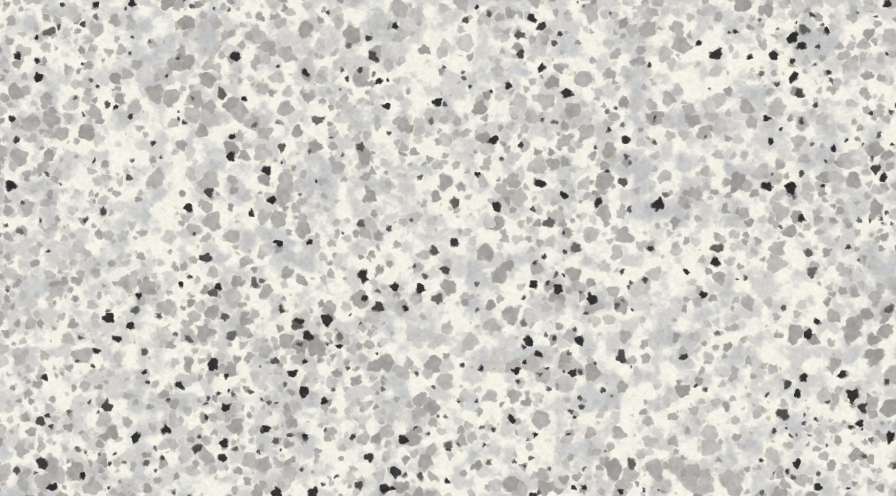
Reproduce this texture procedurally as a Shadertoy shader.

```glsl
const vec3 CREAM      = vec3(0.957, 0.945, 0.905);
const vec3 PALE_GREY  = vec3(0.830, 0.822, 0.808);
const vec3 COOL_GREY  = vec3(0.715, 0.730, 0.745);
const vec3 LIGHT_GRAIN = vec3(0.785, 0.772, 0.762);
const vec3 DEEP_GRAIN = vec3(0.615, 0.598, 0.590);
const vec3 MICA       = vec3(0.160, 0.160, 0.165);
const vec3 MICA_WORN  = vec3(0.400, 0.395, 0.380);
const vec3 TAN        = vec3(0.690, 0.630, 0.510);

// Cells per canvas height and share of cells that are filled
const float LARGE_SCALE = 27.0, LARGE_FILL = 0.46;
const float SMALL_SCALE = 48.0, SMALL_FILL = 0.36;
const float MICA_SCALE  = 23.0, MICA_FILL  = 0.19;
const float SPECK_SCALE = 47.0, SPECK_FILL = 0.085;
const float FLECK_SCALE = 60.0, FLECK_FILL = 0.09;

const float EDGE = 0.0026;     // half width of a grain edge
const float WARP = 0.0065;     // wobble of the outlines
const float ROUGHNESS = 0.065; // fine surface contrast

float hash(vec2 p) {
    return fract(sin(dot(p, vec2(127.1, 311.7))) * 43758.5453);
}

float noise(vec2 p) {
    vec2 i = floor(p), f = fract(p);
    f = f * f * (3.0 - 2.0 * f);
    return mix(mix(hash(i), hash(i + vec2(1, 0)), f.x),
               mix(hash(i + vec2(0, 1)), hash(i + vec2(1, 1)), f.x), f.y);
}

float fbm(vec2 p) {
    float sum = 0.0, amp = 0.5;
    for (int i = 0; i < 4; i++) {
        sum += amp * noise(p);
        p = p * 2.03 + 17.3;
        amp *= 0.5;
    }
    return sum / 0.9375;
}

// Scattered angular grains: x = coverage, y = random tone of the top grain
vec2 grains(vec2 p, float scale, float fill, vec2 radii, float cluster, float seed) {
    vec2 home = floor(p * scale);
    vec2 result = vec2(0.0, 0.5);
    for (int y = -1; y <= 1; y++)
    for (int x = -1; x <= 1; x++) {
        vec2 cell = home + vec2(x, y);
        vec2 id = cell + seed;
        float crowd = smoothstep(0.25, 0.75, noise(cell / scale * 7.0 + seed));
        if (hash(id) > fill * mix(1.0, 2.0 * crowd, cluster)) continue;

        vec2 q = p * scale - cell - vec2(hash(id + 11.3), hash(id + 23.7));
        float turn = 6.2832 * hash(id + 37.1);
        float c = cos(turn), s = sin(turn);
        q = mat2(c, s, -s, c) * q;
        q.x *= mix(0.72, 1.1, hash(id + 41.9));

        float angle = atan(q.y, q.x);
        float shape = 1.0 + 0.10 * sin(3.0 * angle + turn) + 0.07 * sin(5.0 * angle - 2.0 * turn);
        float radius = mix(radii.x, radii.y, hash(id + 53.3)) * shape;
        float cover = 1.0 - smoothstep(-EDGE, EDGE, (length(q) - radius) / scale);
        if (cover > result.x) result = vec2(cover, hash(id + 67.7));
    }
    return result;
}

vec3 addGrain(vec3 color, vec2 grain, float mottle) {
    vec3 tone = mix(LIGHT_GRAIN, DEEP_GRAIN, clamp(grain.y + 0.7 * (mottle - 0.5), 0.0, 1.0));
    return mix(color, tone, grain.x * mix(0.72, 1.0, grain.y));
}

void mainImage(out vec4 fragColor, in vec2 fragCoord) {
    vec2 p = fragCoord / iResolution.y;
    vec2 warped = p + WARP * (vec2(fbm(p * 62.0), fbm(p * 62.0 + 31.7)) - 0.5) * 2.0;
    float mottle = fbm(p * 75.0 + 5.0);

    // Feldspar ground with cloudy grey patches
    vec3 color = mix(CREAM, PALE_GREY, smoothstep(0.42, 0.68, fbm(warped * 38.0 + 9.0)));
    float haze = smoothstep(0.52, 0.76, fbm(warped * 21.0 + 71.0));
    color = mix(color, COOL_GREY, 0.65 * haze);

    // Quartz grains
    color = addGrain(color, grains(warped, SMALL_SCALE, SMALL_FILL, vec2(0.20, 0.46), 0.6, 113.0), mottle);
    color = addGrain(color, grains(warped, LARGE_SCALE, LARGE_FILL, vec2(0.22, 0.47), 0.5, 211.0), mottle);

    // Rusty flecks
    vec2 fleck = grains(warped, FLECK_SCALE, FLECK_FILL, vec2(0.08, 0.22), 0.7, 307.0);
    color = mix(color, TAN, 0.6 * fleck.x);

    // Dark mica in loose clusters
    vec2 speck = grains(warped, SPECK_SCALE, SPECK_FILL, vec2(0.12, 0.27), 0.9, 401.0);
    color = mix(color, mix(MICA, MICA_WORN, speck.y), 0.85 * speck.x);
    vec2 mica = grains(warped, MICA_SCALE, MICA_FILL, vec2(0.11, 0.25), 0.85, 503.0);
    vec3 micaTone = mix(MICA, MICA_WORN, smoothstep(0.5, 1.0, mica.y) + 0.3 * (mottle - 0.5));
    color = mix(color, micaTone, 0.94 * mica.x);

    // Fine surface texture
    color += ROUGHNESS * (0.6 * noise(p * 210.0) + 0.4 * noise(p * 110.0 + 3.0) - 0.5);
    fragColor = vec4(clamp(color, 0.0, 1.0), 1.0);
}
```
